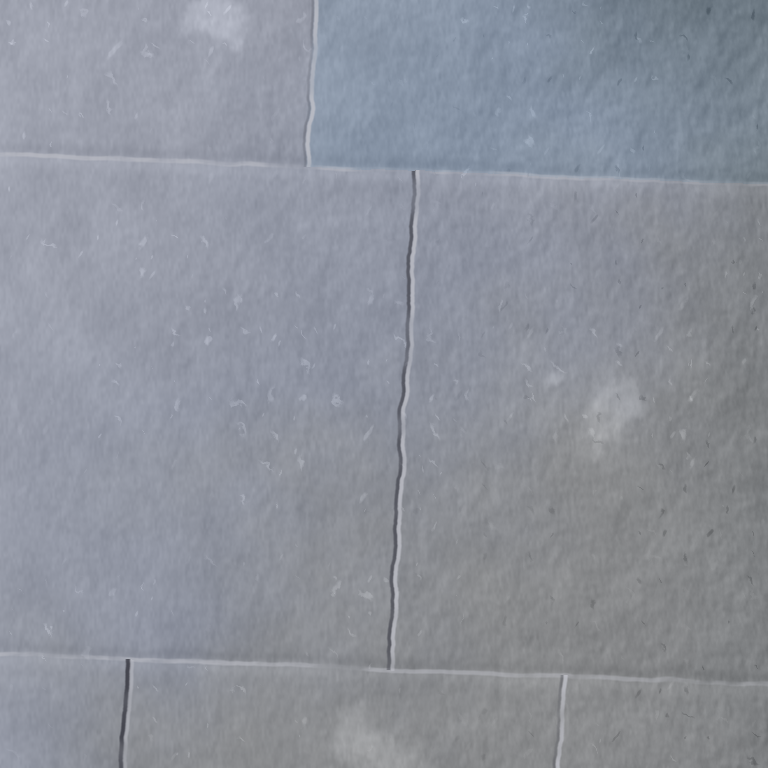
Give the GLSL for this texture, as a Shadertoy shader.

```glsl
#define PALE vec3(0.612, 0.628, 0.678)
#define SLATE vec3(0.556, 0.577, 0.632)
#define WARM vec3(0.528, 0.533, 0.540)
#define SHADE vec3(0.420, 0.435, 0.445)
#define RIDGE vec3(0.740, 0.745, 0.775)
#define GROOVE vec3(0.270, 0.275, 0.310)
#define UPPER_COURSE 0.799
#define LOWER_COURSE 0.149
#define COURSE_TILT 0.040
#define JOINT_LEAN 0.056
#define RELIEF 0.085
#define GRAIN 0.030

// Upright joints: position, course (0 = lowest), groove and ridge strength
const vec4 JOINTS[4] = vec4[4](
    vec4(0.355, 2.0, 0.30, 0.85),
    vec4(0.500, 1.0, 0.75, 0.80),
    vec4(0.162, 0.0, 1.00, 0.55),
    vec4(0.726, 0.0, 0.35, 0.85));

// Pale stains: centre and radii
const vec4 STAINS[4] = vec4[4](
    vec4(0.283, 0.968, 0.036, 0.036),
    vec4(0.785, 0.455, 0.060, 0.085),
    vec4(0.720, 0.505, 0.030, 0.025),
    vec4(0.475, 0.030, 0.065, 0.050));

float hash(vec2 p) {
    vec3 q = fract(p.xyx * 0.1031);
    q += dot(q, q.yzx + 33.33);
    return fract((q.x + q.y) * q.z);
}

float noise(vec2 p) {
    vec2 i = floor(p), f = fract(p);
    f = f * f * (3.0 - 2.0 * f);
    return mix(mix(hash(i), hash(i + vec2(1, 0)), f.x),
               mix(hash(i + vec2(0, 1)), hash(i + vec2(1, 1)), f.x), f.y);
}

float fbm(vec2 p) {
    float sum = 0.0, amp = 0.5;
    for (int i = 0; i < 5; i++) {
        sum += amp * noise(p);
        p = mat2(1.6, 1.2, -1.2, 1.6) * p + 17.3;
        amp *= 0.5;
    }
    return sum;
}

// Soft-edged line of a given half width
float band(float d, float halfWidth) {
    float soft = max(0.0016, 1.0 / iResolution.y);
    return 1.0 - smoothstep(halfWidth - soft, halfWidth + soft, abs(d));
}

// Sparse slanted chips, at most one per grid cell
float chips(vec2 uv, float cells, float density) {
    vec2 p = uv * cells + (fbm(uv * 70.0) - 0.5) * 0.5;
    vec2 id = floor(p);
    vec2 q = fract(p) - 0.35 - 0.3 * vec2(hash(id + 3.1), hash(id + 8.7));
    q.x += q.y * (hash(id + 5.3) * 1.6 - 0.6);
    float size = 0.10 + 0.20 * hash(id + 1.9);
    float shape = 1.0 - smoothstep(0.3, 1.0, length(q / vec2(size * 0.45, size)));
    return shape * step(hash(id), density);
}

void mainImage(out vec4 fragColor, in vec2 fragCoord) {
    vec2 uv = fragCoord / iResolution.xy;
    float cloud = fbm(uv * 5.0) - 0.48;
    float mottle = fbm(uv * vec2(22.0, 17.0) + 40.0) - 0.48;
    float fall = 1.0 - uv.y;

    // Courses of slabs, slightly tilted
    float level = uv.y + COURSE_TILT * uv.x + (fbm(uv * 24.0) - 0.48) * 0.007;
    float course = step(LOWER_COURSE, level) + step(UPPER_COURSE, level);

    // Broad light: pale left, warm lower right, dim right edge
    float pale = 1.0 - smoothstep(0.15, 0.80, uv.x + 0.6 * fall + cloud * 0.5);
    float warm = smoothstep(0.75, 1.5, 0.8 * uv.x + fall + cloud * 0.6);
    float dim = 1.0 - smoothstep(0.0, 0.36, length(uv - vec2(1.03, 1.0)) + cloud * 0.3);
    dim = max(dim, 0.6 * smoothstep(0.82, 1.05, uv.x + cloud * 0.2));
    vec3 col = mix(mix(SLATE, PALE, pale), WARM, warm);
    col = mix(col, SHADE, dim * 0.75);

    // Bluer slab in the upper course
    float lean = uv.x - JOINT_LEAN * uv.y;
    float blueSlab = step(1.5, course) * smoothstep(0.350, 0.360, lean);
    col += blueSlab * vec3(-0.035, -0.005, 0.010);

    // Surface: clouding, slanting relief, brushed grain
    col += cloud * 0.05 + mottle * 0.07;
    vec2 rough = uv * vec2(75.0, 50.0);
    float relief = fbm(rough) - fbm(rough + vec2(0.35, -0.25));
    col += relief * RELIEF * (0.6 + 0.8 * uv.x);
    col += (noise(uv * vec2(330.0, 130.0)) - 0.5) * GRAIN;

    // Stains with ragged edges
    for (int i = 0; i < 4; i++) {
        vec4 s = STAINS[i];
        float r = length((uv - s.xy) / s.zw) + mottle * 2.2 + cloud;
        col += 0.085 * (1.0 - smoothstep(0.45, 1.15, r));
    }

    // Pale chips and dark pits
    float worn = smoothstep(0.42, 0.60, fbm(uv * 6.0 + 9.0));
    col += 0.075 * chips(uv, 24.0, 0.35) * (0.3 + 0.7 * worn);
    col += 0.065 * chips(uv + 0.37, 43.0, 0.22) * worn;
    col -= 0.080 * chips(uv + 0.71, 34.0, 0.20) * smoothstep(0.35, 0.95, uv.x);

    // Level joints: faint broken ridges over a soft shadow
    float chalk = smoothstep(0.34, 0.62, fbm(uv * vec2(16.0, 40.0) + 60.0));
    for (int i = 0; i < 2; i++) {
        float d = level - (i == 0 ? LOWER_COURSE : UPPER_COURSE);
        col -= 0.030 * exp(-pow((d - 0.009) / 0.008, 2.0));
        col += 0.030 * exp(-pow((d + 0.007) / 0.010, 2.0));
        col = mix(col, RIDGE, band(d, 0.0028) * (0.12 + 0.55 * chalk) * (1.0 - 0.5 * uv.x));
    }

    // Upright joints: dark groove with a lit ridge on its right
    for (int i = 0; i < 4; i++) {
        vec4 j = JOINTS[i];
        float here = 1.0 - step(0.5, abs(course - j.y));
        float wobble = (fbm(vec2(j.x * 50.0, uv.y * 28.0)) - 0.48) * 0.010;
        float wear = 0.65 + 0.7 * (noise(vec2(j.x * 90.0, uv.y * 45.0)) - 0.2);
        float d = lean - j.x + wobble;
        col = mix(col, GROOVE, here * j.z * min(wear, 1.0) * band(d + 0.0025, 0.0012 + 0.0018 * j.z));
        col = mix(col, RIDGE, here * j.w * min(wear, 1.0) * band(d - 0.0022, 0.0026));
    }

    fragColor = vec4(clamp(col, 0.0, 1.0), 1.0);
}
```
